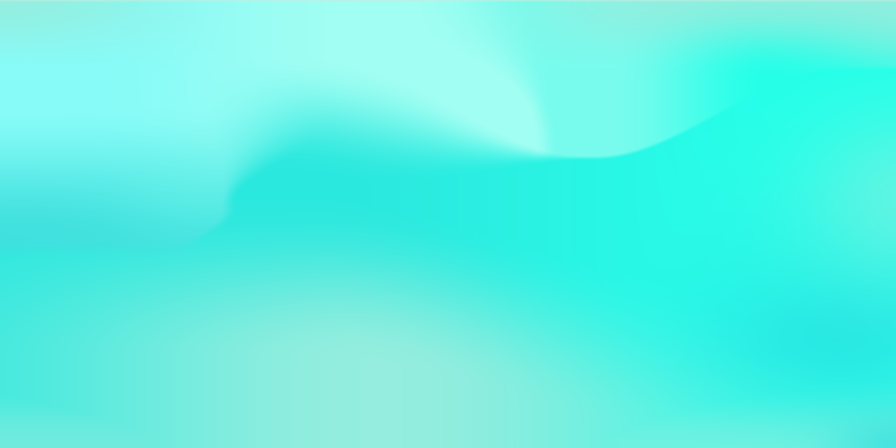
Give the GLSL for this background, as a WebGL 2 fragment shader.

```glsl
#version 300 es
precision highp float;
// Soft turquoise gradient background: a pale sky over a teal wave.
// Each layer blends colours with smooth ramps and elliptical glows; the
// wave's crest varies from a wide blur at the left to a crisp edge at the right.

#define CREST_BLUR 0.13
#define CREST_EDGE 0.006
#define CREST_RISE 0.20
#define FOLD_EDGE 0.018
#define LOBE_RADIUS 0.31
#define MINT_DEPTH 0.36

uniform vec2 u_resolution;
out vec4 fragColor;

const vec3 CYAN = vec3(0.53, 0.985, 0.97);
const vec3 AQUA = vec3(0.63, 0.995, 0.95);
const vec3 HAZE = vec3(0.47, 0.985, 0.93);
const vec3 NEON = vec3(0.14, 1.00, 0.91);
const vec3 TEAL = vec3(0.17, 0.91, 0.87);
const vec3 TURQUOISE = vec3(0.16, 0.975, 0.905);
const vec3 MINT = vec3(0.58, 0.93, 0.87);
const vec3 POOL = vec3(0.15, 0.90, 0.89);
const vec3 SHADE = vec3(0.25, 0.88, 0.87);

// Elliptical falloff: 1 at the centre, fading smoothly outwards
float glow(vec2 p, vec2 centre, vec2 radii) {
    vec2 q = (p - centre) / radii;
    return exp(-dot(q, q));
}

// Pale upper layer with a round bright lobe and a neon right side
vec3 skyColour(vec2 p) {
    vec3 c = mix(CYAN, AQUA, smoothstep(0.2, 0.8, p.x));
    float lobeDist = length(p - vec2(0.91, 0.66)) - LOBE_RADIUS;
    float blur = mix(0.025, 0.12, smoothstep(0.75, 1.0, p.y));
    float outside = smoothstep(-blur, blur, lobeDist);
    c = mix(c, HAZE, outside * smoothstep(0.9, 1.2, p.x));
    c = mix(c, NEON, smoothstep(1.36, 1.72, p.x));
    // Muted mint along the top corners
    float corners = 1.0 - smoothstep(0.0, 0.6, p.x) + smoothstep(1.0, 1.5, p.x);
    c = mix(c, MINT, 0.9 * corners * smoothstep(0.83, 1.0, p.y));
    return mix(c, MINT, 0.55 * glow(p, vec2(2.04, 0.96), vec2(0.20, 0.14)));
}

// Saturated wave that pales to mint towards the bottom centre
vec3 waveColour(vec2 p) {
    vec3 c = mix(TEAL, TURQUOISE, smoothstep(0.75, 1.55, p.x));
    c = mix(c, NEON, smoothstep(1.4, 1.8, p.x) * smoothstep(0.4, 0.7, p.y));
    float top = 0.56 - 0.2 * smoothstep(0.7, 1.7, p.x);
    float fade = 1.0 - smoothstep(top - MINT_DEPTH, top, p.y);
    float spread = exp(-pow(abs(p.x - 0.85) / 0.75, 2.0));
    float floorFade = 0.65 * (1.0 - smoothstep(0.0, 0.22, p.y));
    c = mix(c, MINT, fade * max(spread, floorFade));
    // Cool pool, pale right rim and dark lower corner
    c = mix(c, POOL, 0.85 * glow(p, vec2(1.87, 0.25), vec2(0.28, 0.14)));
    c = mix(c, MINT, 0.5 * glow(p, vec2(2.03, 0.56), vec2(0.24, 0.19)));
    return mix(c, SHADE, 0.8 * glow(p, vec2(2.0, 0.0), vec2(0.14, 0.08)));
}

// Crest between wave and sky, sharpening to the right
float skyMask(vec2 p) {
    float crest = mix(0.75, 0.648, smoothstep(0.6, 1.28, p.x))
                + CREST_RISE * smoothstep(1.33, 1.88, p.x);
    float blur = mix(CREST_BLUR, CREST_EDGE, smoothstep(0.8, 1.3, p.x));
    return smoothstep(crest - blur, crest + blur, p.y);
}

// Fold at the left: flat base, rounded corner, side blurring upwards
float foldMask(vec2 p) {
    float side = 0.51 + 0.08 * smoothstep(0.55, 0.7, p.y)
               - 0.10 * (1.0 - smoothstep(0.43, 0.53, p.y));
    float blur = mix(FOLD_EDGE, 0.16, smoothstep(0.56, 0.74, p.y));
    float inside = 1.0 - smoothstep(side - blur, side + blur, p.x);
    return inside * smoothstep(0.42, 0.465, p.y);
}

void main() {
    // Canvas units: x runs 0 to 2, y runs 0 to 1
    vec2 p = gl_FragCoord.xy / u_resolution * vec2(2.0, 1.0);
    vec3 sky = skyColour(p);
    vec3 colour = mix(waveColour(p), sky, skyMask(p));

    // Shaded fold in front of the wave
    vec3 fold = mix(SHADE, sky, smoothstep(0.47, 0.77, p.y));
    fold = mix(fold, HAZE, 0.3 * glow(p, vec2(0.46, 0.56), vec2(0.2, 0.12)));
    colour = mix(colour, fold, foldMask(p));

    // Thin pale line along the top
    colour = mix(colour, vec3(0.78, 0.92, 0.88), 0.6 * smoothstep(0.994, 1.0, p.y));
    fragColor = vec4(colour, 1.0);
}
```
